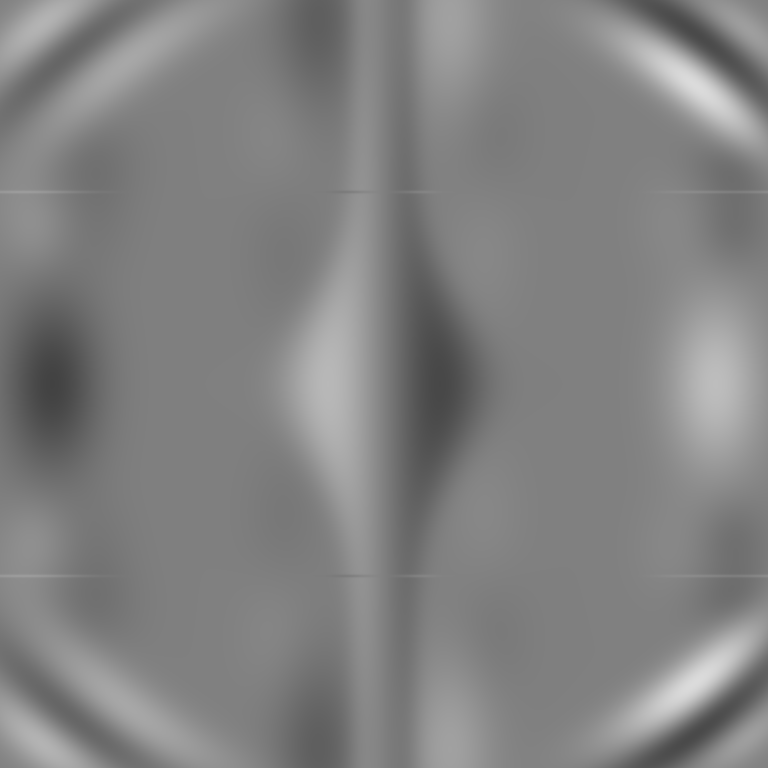
This background is drawn by a three.js fragment shader. Its source:

```glsl
varying vec2 vUv;

// Soft elliptical bump, 1 at its centre
float spot(vec2 p, vec2 centre, vec2 radius) {
  vec2 d = (p - centre) / radius;
  return exp(-dot(d, d));
}

// Soft bump stretched along the slope that cuts off each corner
float streak(vec2 p, vec2 centre, vec2 radius) {
  vec2 d = p - centre;
  vec2 along = vec2(0.79, -0.613);
  vec2 local = vec2(dot(d, along), dot(d, along.yx * vec2(-1.0, 1.0)));
  // Bow the band slightly around the middle of the canvas
  local.y += 0.7 * local.x * local.x;
  return spot(local, vec2(0.0), radius);
}

// Odd ridge pair whose crests bulge away from the vertical axis
float spindle(float x, float height) {
  float crest = mix(0.027, 0.073, exp(-pow(height / 0.15, 2.0)));
  float t = x / crest;
  float strength = 0.065 + 0.155 * exp(-pow(height / 0.15, 2.0));
  return -strength * t * exp((1.0 - pow(abs(t), 3.0)) / 3.0);
}

// Lobes of opposite sign on the two halves
float oddLobes(vec2 q) {
  float v = 0.24 * spot(q, vec2(0.432, 0.0), vec2(0.062, 0.115));
  v -= 0.07 * spot(q, vec2(0.455, 0.205), vec2(0.045, 0.06));
  v += 0.03 * spot(q, vec2(0.375, 0.215), vec2(0.05, 0.07));
  v += 0.03 * spot(q, vec2(0.13, 0.17), vec2(0.05, 0.09));
  v -= 0.03 * spot(q, vec2(0.14, 0.33), vec2(0.05, 0.08));
  v += 0.13 * spot(q, vec2(0.086, 0.475), vec2(0.055, 0.12));
  return v;
}

float leftCorner(vec2 q) {
  float v = 0.16 * streak(q, vec2(0.335, 0.422), vec2(0.16, 0.038));
  v -= 0.14 * streak(q, vec2(0.402, 0.438), vec2(0.15, 0.03));
  v += 0.21 * streak(q, vec2(0.443, 0.468), vec2(0.1, 0.033));
  v -= 0.05 * spot(q, vec2(0.38, 0.29), vec2(0.06, 0.06));
  return v;
}

float rightCorner(vec2 q) {
  float v = 0.37 * streak(q, vec2(0.407, 0.39), vec2(0.12, 0.034));
  v -= 0.25 * streak(q, vec2(0.414, 0.446), vec2(0.16, 0.028));
  v += 0.13 * streak(q, vec2(0.472, 0.46), vec2(0.08, 0.025));
  v -= 0.07 * spot(q, vec2(0.46, 0.285), vec2(0.06, 0.04));
  return v;
}

// Hairline seams at the quarter heights
float seams(vec2 q, float side) {
  float line = exp(-pow((q.y - 0.25) / 0.002, 2.0));
  float outer = 0.065 * smoothstep(0.32, 0.44, q.x);
  float inner = side * 0.06 * spot(q, vec2(0.04, 0.25), vec2(0.025, 0.1));
  return line * (outer + inner);
}

void main() {
  vec2 p = vUv - 0.5;
  vec2 q = abs(p);
  float right = smoothstep(-0.02, 0.02, p.x);
  float side = 2.0 * right - 1.0;

  float grey = 0.5 + spindle(p.x, q.y);
  grey += side * oddLobes(q);
  grey += mix(leftCorner(q), rightCorner(q), right);
  grey += seams(q, side);

  gl_FragColor = vec4(vec3(clamp(grey, 0.0, 1.0)), 1.0);
}
```
